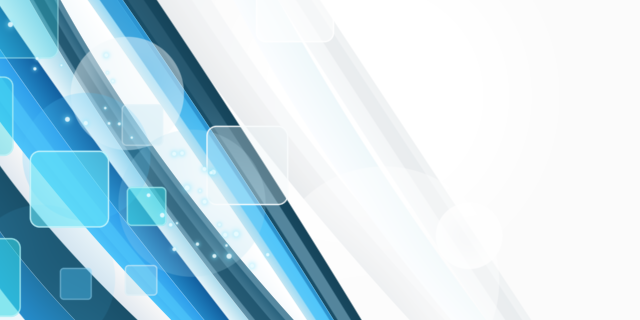
A Shadertoy shader for this background:

```glsl
const vec3 WHITE = vec3(1.0);
const vec3 GREY = vec3(0.905, 0.918, 0.928);
const vec3 ICE = vec3(0.67, 0.86, 0.93);
const vec3 SKY = vec3(0.30, 0.77, 0.98);
const vec3 BLUE = vec3(0.13, 0.53, 0.78);
const vec3 DEEP = vec3(0.07, 0.37, 0.62);
const vec3 TEAL = vec3(0.10, 0.31, 0.41);
const vec3 SLATE = vec3(0.39, 0.58, 0.67);
const vec3 AQUA = vec3(0.20, 0.85, 0.90);

float softEdge(float d) {
    float w = 1.0 / iResolution.y;
    return 1.0 - smoothstep(-w, w, d);
}

// Quadratic through x at the top, the middle and the bottom
float curveX(vec3 k, float y) {
    float t = 1.0 - y;
    return k.x * (2.0 * t - 1.0) * (t - 1.0) + k.y * 4.0 * t * y + k.z * t * (2.0 * t - 1.0);
}

// Area between two curves, blended from colour a to colour b
void ribbon(inout vec3 col, vec2 p, vec3 left, vec3 right, vec3 a, vec3 b, float alpha) {
    float l = curveX(left, p.y), r = curveX(right, p.y);
    float cover = softEdge((l - p.x) * 0.8) * softEdge((p.x - r) * 0.8);
    float s = clamp((p.x - l) / (r - l), 0.0, 1.0);
    col = mix(col, mix(a, b, s), cover * alpha);
}

// Narrow stripe between fractions s0 and s1 of a ribbon
void stripe(inout vec3 col, vec2 p, vec3 left, vec3 right, float s0, float s1, vec3 c, float alpha) {
    ribbon(col, p, mix(left, right, s0), mix(left, right, s1), c, c, alpha);
}

void disc(inout vec3 col, vec2 p, vec2 centre, float radius, vec3 c, float alpha) {
    float d = length(p - centre);
    float shade = mix(0.6, 1.0, smoothstep(0.0, radius, d));
    col = mix(col, c, softEdge(d - radius) * alpha * shade);
}

// Rounded glass tile with a bright rim
void tile(inout vec3 col, vec2 p, vec2 centre, vec2 size, vec3 c, float alpha, float rim) {
    float corner = min(0.035, size.x * 0.25);
    vec2 q = abs(p - centre) - size + corner;
    float d = length(max(q, 0.0)) + min(max(q.x, q.y), 0.0) - corner;
    col = mix(col, c, softEdge(d) * alpha);
    col = mix(col, mix(c, WHITE, 0.75), softEdge(abs(d + 0.002) - 0.002) * rim);
}

float hash(float n) {
    return fract(sin(n * 91.345) * 4753.13);
}

void mainImage(out vec4 fragColor, in vec2 fragCoord) {
    vec2 p = fragCoord / iResolution.y;
    vec3 col = mix(WHITE, vec3(0.985), smoothstep(0.25, 0.65, length(p - vec2(1.17, 0.7))));

    // Pale ribbons
    vec3 g0 = vec3(0.48, 0.85, 1.28), g1 = vec3(0.60, 0.96, 1.39);
    ribbon(col, p, g0, g1, GREY, vec3(0.95), 0.9);
    stripe(col, p, g0, g1, 0.6, 1.5, vec3(0.94, 0.95, 0.96), 0.5);
    vec3 i0 = vec3(0.73, 1.03, 1.41), i1 = vec3(0.87, 1.17, 1.52);
    ribbon(col, p, i0, i1, vec3(0.98, 0.99, 1.0), vec3(0.93, 0.97, 0.98), 0.9);
    vec3 h0 = vec3(0.87, 1.19, 1.52), h1 = vec3(1.00, 1.33, 1.66);
    ribbon(col, p, h0, h1, vec3(0.965, 0.975, 0.98), vec3(0.94, 0.95, 0.955), 1.0);
    stripe(col, p, h0, h1, 0.42, 0.8, GREY, 0.75);
    disc(col, p, vec2(1.2, 0.12), 0.36, WHITE, 0.4);
    disc(col, p, vec2(1.466, 0.263), 0.104, WHITE, 0.75);

    // Ribbon borders, right to left
    vec3 e1 = vec3(0.490, 0.818, 1.130), e2 = vec3(0.383, 0.721, 1.042);
    vec3 e3 = vec3(0.273, 0.620, 0.958), e4 = vec3(0.188, 0.508, 0.917);
    vec3 e5 = vec3(0.091, 0.404, 0.776), e6 = vec3(-0.013, 0.339, 0.716);
    vec3 e7 = vec3(-0.104, 0.247, 0.638), e8 = vec3(-0.260, 0.091, 0.534);
    vec3 e9 = vec3(-0.286, -0.013, 0.430), e10 = vec3(-0.310, -0.143, 0.234);
    vec3 e11 = vec3(-0.390, -0.247, 0.078);

    // Vivid ribbons
    ribbon(col, p, e2, e1, TEAL, TEAL * 0.85, 1.0);
    stripe(col, p, e2, e1, 0.15, 0.62, SLATE, 0.2 + 0.6 * smoothstep(0.75, 0.3, p.y));
    ribbon(col, p, e3, e2, mix(ICE, WHITE, 0.3), SKY, 1.0);
    stripe(col, p, e3, e2, 0.35, 0.85, mix(SKY, BLUE, smoothstep(0.4, 1.0, p.y) * 0.7), 0.85);
    stripe(col, p, e3, e2, 0.85, 1.0, BLUE, 0.8);
    ribbon(col, p, e4, e3, vec3(0.96, 0.98, 0.99), WHITE, 1.0);
    ribbon(col, p, e5, e4, SLATE, TEAL * 1.1, 1.0);
    stripe(col, p, e5, e4, 0.15, 0.5, TEAL, 0.8);
    stripe(col, p, e5, e4, 0.82, 1.0, SLATE, 0.8);
    ribbon(col, p, e6, e5, mix(ICE, WHITE, 0.7), ICE, 1.0);
    ribbon(col, p, e7, e6, BLUE, DEEP, 1.0);
    ribbon(col, p, e8, e7, SKY, vec3(0.18, 0.62, 0.92), 1.0);
    stripe(col, p, e8, e7, 0.3, 0.65, SKY, 0.7);
    ribbon(col, p, e9, e8, vec3(0.88, 0.91, 0.94), vec3(0.97), 1.0);
    ribbon(col, p, e10, e9, TEAL * 1.15, TEAL, 1.0);
    ribbon(col, p, e11, e10, BLUE, mix(BLUE, TEAL, 0.4), 1.0);

    // Translucent discs
    disc(col, p, vec2(0.398, 0.708), 0.177, vec3(0.94, 0.97, 0.98), 0.48);
    disc(col, p, vec2(0.600, 0.365), 0.230, ICE, 0.22);
    disc(col, p, vec2(0.270, 0.510), 0.200, SKY, 0.22);
    disc(col, p, vec2(0.130, 0.130), 0.230, SKY, 0.10);

    // Glass tiles
    tile(col, p, vec2(0.06, 0.94), vec2(0.123, 0.123), AQUA, 0.28, 0.5);
    tile(col, p, vec2(-0.08, 0.637), vec2(0.122, 0.124), AQUA, 0.40, 0.7);
    tile(col, p, vec2(0.217, 0.409), vec2(0.124, 0.120), vec3(0.40, 0.90, 0.97), 0.60, 0.8);
    tile(col, p, vec2(0.445, 0.609), vec2(0.065, 0.065), ICE, 0.25, 0.4);
    tile(col, p, vec2(0.458, 0.355), vec2(0.062, 0.061), AQUA, 0.55, 0.6);
    tile(col, p, vec2(0.773, 0.483), vec2(0.128, 0.124), vec3(0.92, 0.96, 0.97), 0.32, 0.9);
    tile(col, p, vec2(0.441, 0.124), vec2(0.051, 0.048), ICE, 0.35, 0.5);
    tile(col, p, vec2(0.237, 0.113), vec2(0.050, 0.050), SKY, 0.40, 0.3);
    tile(col, p, vec2(-0.06, 0.133), vec2(0.125, 0.123), AQUA, 0.55, 0.7);
    tile(col, p, vec2(0.922, 0.985), vec2(0.122, 0.117), WHITE, 0.55, 0.8);

    // Sparkles scattered along the sweep
    for (float i = 1.0; i < 36.0; i++) {
        float t = hash(i);
        vec2 c = vec2(0.12 + 0.72 * t + 0.36 * (hash(i + 50.0) - 0.5), 0.93 - 0.85 * t);
        float radius = mix(0.003, 0.008, hash(i + 90.0)), d = length(p - c);
        col = mix(col, vec3(0.5, 0.9, 1.0), 0.4 * exp(-d * d / (radius * radius * 4.0)));
        col = mix(col, vec3(0.93, 0.99, 1.0), softEdge(d - radius) * 0.85);
    }
    fragColor = vec4(col, 1.0);
}
```
